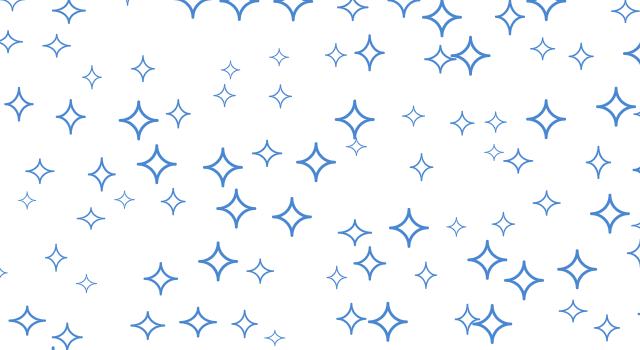
This pattern is drawn by a Shadertoy shader. Its source:

```glsl
// Scattered four-pointed sparkles drawn as blue outlines on white.
// A staggered, jittered grid places them; each outline is four concave
// elliptical arcs, mirrored into one quadrant and stroked by distance.

vec4 hash42(vec2 p) {
    vec4 h = fract(p.xyxy * vec4(0.1031, 0.1030, 0.0973, 0.1099));
    h += dot(h, h.wzxy + 33.33);
    return fract((h.xxyz + h.yzzw) * h.zywx);
}

// Distance to the centre line of a sparkle with the given half extents
float sparkleOutline(vec2 p, vec2 extent) {
    p = abs(p);
    vec2 q = p / extent;
    if (q.x > 1.0 || q.y > 1.0)   // past the tips: round caps
        return min(length(p - vec2(extent.x, 0.0)), length(p - vec2(0.0, extent.y)));
    vec2 toCorner = q - 1.0;
    float r = max(length(toCorner), 1e-4);
    return abs(r - 1.0) / length(toCorner / (r * extent));
}

void mainImage(out vec4 fragColor, in vec2 fragCoord) {
    const float ROWS = 6.6;
    float pixel = ROWS / iResolution.y;
    vec2 p = fragCoord * pixel;
    float ink = 0.0;

    for (int j = -1; j <= 1; j++) {
        float row = floor(p.y) + float(j);
        float shift = 0.5 * mod(row, 2.0);   // stagger alternate rows
        for (int i = -1; i <= 1; i++) {
            vec2 cell = vec2(floor(p.x - shift) + float(i), row);
            vec4 rnd = hash42(cell + 17.0);
            vec4 form = hash42(cell + 71.0);

            // A few large regular sparkles, the rest smaller and stretched
            bool large = rnd.z < 0.19;
            float size = large ? 0.35 : mix(0.15, 0.30, pow(rnd.w, 0.8));
            float stretch = large ? 1.0 : exp2((form.x - 0.5) * 0.42);
            vec2 extent = size * vec2(stretch, 1.0 / stretch);

            vec2 center = cell + vec2(shift, 0.0) + 0.5
                        + (rnd.xy * 2.0 - 1.0) * (0.58 - size);
            float halfStroke = size * mix(0.055, 0.077, smoothstep(0.15, 0.33, size));
            float d = sparkleOutline(p - center, extent) - halfStroke;
            ink = max(ink, clamp(0.5 - d / pixel, 0.0, 1.0));
        }
    }

    vec3 blue = vec3(0.29, 0.53, 0.82);
    fragColor = vec4(mix(vec3(1.0), blue, ink), 1.0);
}
```
